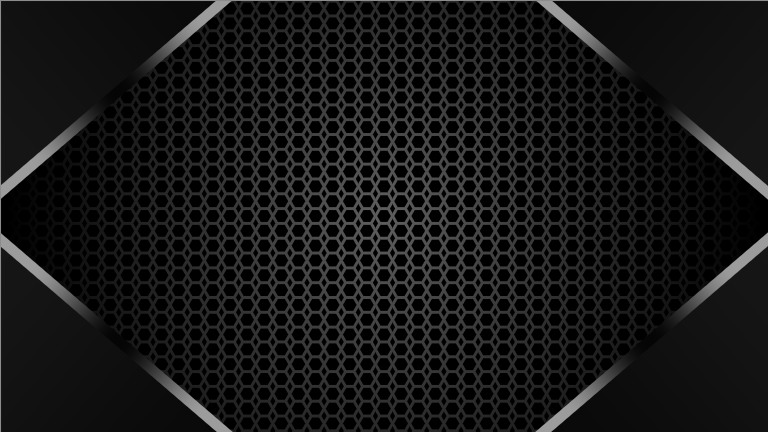
Reproduce this background procedurally as a Shadertoy shader.

```glsl
const vec2 BAND_NORMAL = vec2(0.651, 0.759);
const float BAND_INNER = 0.6074;
const float BAND_OUTER = 0.6314;
const float BAND_MIDDLE = 0.279;
const float HEX_APOTHEM = 0.01715;
const float WIRE_HALF_WIDTH = 0.0034;

// Antialiased coverage of the region where dist is negative
float coverage(float dist, float pixel) {
    return clamp(0.5 - dist / pixel, 0.0, 1.0);
}

// Distance to the outline of flat-topped hexagons in a square grid
float hexWireDistance(vec2 p, float apothem) {
    vec2 pitch = 2.0 * apothem * vec2(1.1547, 1.0);
    vec2 cell = abs(mod(p + 0.5 * pitch, pitch) - 0.5 * pitch);
    float hexRadius = max(cell.y, dot(cell, vec2(0.866, 0.5)));
    return abs(hexRadius - apothem);
}

// Wire mesh lit from the centre
float meshShade(vec2 p, float pixel) {
    float wire = coverage(hexWireDistance(p, HEX_APOTHEM) - WIRE_HALF_WIDTH, pixel);
    float light = 0.37 * max(0.0, 1.0 - length(p) / 0.88);
    return light * wire;
}

// Metal sheen along a band, dark in the middle and bright at both ends
float bandShade(float along) {
    float fromMiddle = abs(along - BAND_MIDDLE);
    return mix(0.02, 0.61, smoothstep(0.01, 0.26, fromMiddle));
}

// Corner panel, slightly lighter toward the outer side
float panelShade(float along) {
    return mix(0.035, 0.085, smoothstep(-0.1, 0.65, along));
}

void mainImage(out vec4 fragColor, in vec2 fragCoord) {
    float pixel = 1.0 / iResolution.y;
    vec2 uv = fragCoord * pixel;
    float aspect = iResolution.x * pixel;
    vec2 p = uv - 0.5 * vec2(aspect, 1.0);

    // Mirror one corner into all four, keeping its shape on any aspect
    vec2 corner = abs(p);
    corner.x += 0.5 * (16.0 / 9.0 - aspect);
    float across = dot(corner, BAND_NORMAL);
    float along = dot(corner, vec2(BAND_NORMAL.y, -BAND_NORMAL.x));

    // Mesh, then bands, then panels
    float shade = meshShade(p, pixel);
    shade = mix(shade, bandShade(along), coverage(BAND_INNER - across, pixel));
    shade = mix(shade, panelShade(along), coverage(BAND_OUTER - across, pixel));

    // Fine highlight on the top and left borders
    float border = coverage(min(uv.x, 1.0 - uv.y) - 0.0024, pixel);
    shade = mix(shade, 0.55, border);

    fragColor = vec4(vec3(shade), 1.0);
}
```
